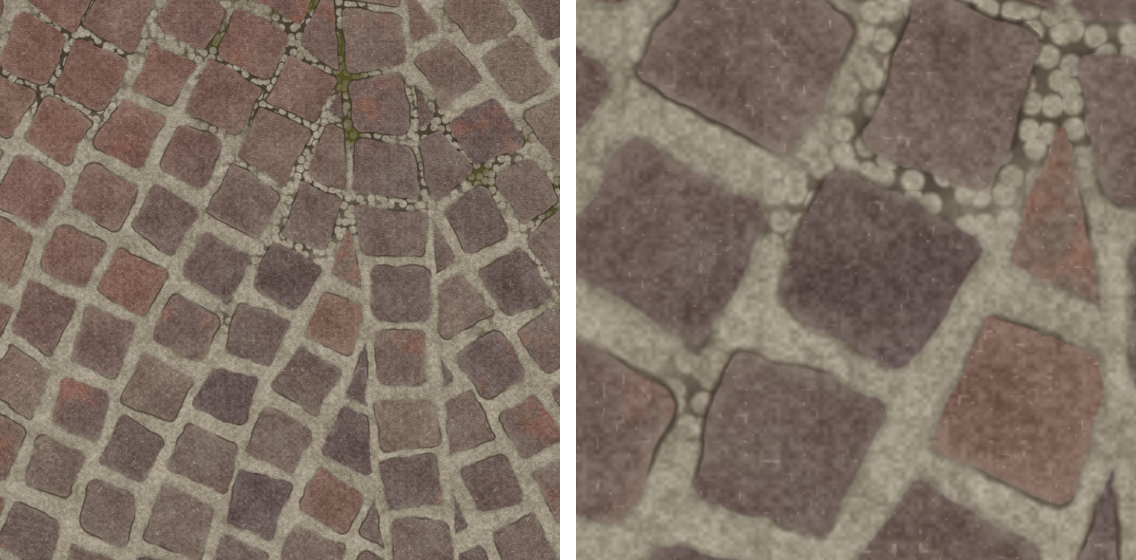
Left: the whole. Right: its middle third, enlarged.
Give the GLSL for this texture, as a WebGL 2 fragment shader.

```glsl
#version 300 es
precision highp float;
// Worn reddish cobblestones in slanted courses meeting a central column, set in sandy mortar
uniform vec2 u_resolution;
out vec4 fragColor;

float hash(vec2 p) {
  return fract(sin(dot(p, vec2(127.1, 311.7))) * 43758.5453);
}

float noise(vec2 p) {
  vec2 i = floor(p), f = fract(p);
  f = f * f * (3.0 - 2.0 * f);
  return mix(mix(hash(i), hash(i + vec2(1, 0)), f.x),
             mix(hash(i + vec2(0, 1)), hash(i + vec2(1, 1)), f.x), f.y);
}

float fbm(vec2 p) {
  float sum = 0.0, amp = 0.533;
  for (int i = 0; i < 4; i++) {
    sum += amp * noise(p);
    p = mat2(1.6, 1.2, -1.2, 1.6) * p + 7.3;
    amp *= 0.5;
  }
  return sum;
}

// Distance to the nearest pebble centre, in cells
float pebbles(vec2 p) {
  vec2 cell = floor(p);
  float nearest = 2.0;
  for (int y = -1; y <= 1; y++)
    for (int x = -1; x <= 1; x++) {
      vec2 c = cell + vec2(x, y);
      vec2 centre = c + 0.15 + 0.7 * vec2(hash(c), hash(c + 41.3));
      nearest = min(nearest, length(p - centre));
    }
  return nearest;
}

// Signed distance to one uneven, slightly turned stone in a unit cell
float stoneDistance(vec2 f, vec2 id, float grow) {
  f -= 0.5 + 0.05 * (vec2(hash(id + 3.1), hash(id + 5.7)) - 0.5);
  float turn = 0.2 * (hash(id + 9.2) - 0.5);
  f = mat2(cos(turn), sin(turn), -sin(turn), cos(turn)) * f;
  f *= 1.0 + 0.3 * (vec2(hash(id + 12.4), hash(id + 15.8)) - 0.5) * f.yx;
  vec2 halfSize = 0.395 + grow + 0.07 * (vec2(hash(id + 18.5), hash(id + 21.6)) - 0.5);
  float radius = 0.05 + 0.09 * hash(id + 24.9);
  vec2 q = abs(f) - halfSize + radius;
  return length(max(q, 0.0)) + min(max(q.x, q.y), 0.0) - radius;
}

void main() {
  vec2 p = gl_FragCoord.xy / u_resolution.y;
  float worn = smoothstep(0.48, 0.76, fbm(p * 7.0 + 2.0) + 0.6 * (p.y - 0.62) - 0.1 * (p.x - 0.4));

  // Uneven stone outlines
  vec2 w = p + 0.018 * (vec2(noise(p * 8.0), noise(p * 8.0 + 31.0)) - 0.5)
             + 0.009 * (vec2(fbm(p * 38.0), fbm(p * 38.0 + 17.0)) - 0.5);

  // Column in the middle, mirrored slanted courses on both sides
  float across = w.x - (0.75 - 0.085 * w.y);
  float away = abs(across);
  vec2 id, f;
  float d;
  if (away < 0.062) {
    vec2 g = vec2(across / 0.124 + 0.5, w.y / 0.113 + 0.3);
    id = floor(g) + 70.0;
    d = stoneDistance(fract(g), id, 0.02 + 0.02 * worn) * 0.115;
  } else {
    float side = across > 0.0 ? 40.0 : 0.0;
    float slant = 0.42;
    vec2 g = vec2(-away * sin(slant) + w.y * cos(slant) - 0.1 * away * w.y,
                  away * cos(slant) + w.y * sin(slant) + 0.09 * w.y * w.y);
    g /= vec2(0.122, 0.119);
    g.x += 0.8 * hash(vec2(floor(g.y), side + 2.0));
    id = floor(g) + side;
    d = stoneDistance(fract(g), id, 0.035 * worn) * 0.12;
    d = max(d, 0.070 - away);
  }
  float stone = 1.0 - smoothstep(-0.0015, 0.0015, d);

  // Fine grain shared by stone and mortar
  float grain = 0.6 * (noise(p * 390.0) - 0.5) + 0.6 * (noise(p * 190.0 + 9.0) - 0.5);
  float blotch = fbm(p * 22.0 + id * 3.7) - 0.5;

  // Stone colour: purple to brown, redder towards the upper left
  float tone = hash(id + 33.3);
  vec3 stoneColor = mix(vec3(0.395, 0.338, 0.325), vec3(0.480, 0.415, 0.365), tone);
  float corner = smoothstep(0.2, 0.95, p.y - 0.9 * p.x + 0.25);
  float red = clamp(corner * (0.35 + 0.8 * hash(id + 44.4)) + step(0.93, hash(id + 48.1)) * 0.7, 0.0, 1.0);
  stoneColor = mix(stoneColor, vec3(0.505, 0.375, 0.325), red * 0.85);
  float rust = smoothstep(0.58, 0.78, fbm(p * 15.0 + id * 5.1)) * step(0.6, hash(id + 52.6));
  stoneColor = mix(stoneColor, vec3(0.57, 0.38, 0.31), rust * 0.5);
  stoneColor += blotch * vec3(0.13, 0.14, 0.13) + grain * 0.14;
  stoneColor += 0.09 * smoothstep(0.83, 0.97, noise(p * 260.0 + 5.0));
  float dusty = smoothstep(-0.012, 0.0, d) * smoothstep(0.45, 0.7, fbm(p * 30.0 + 4.0));
  stoneColor = mix(stoneColor, vec3(0.56, 0.51, 0.45), dusty * 0.45);

  // Mortar: sandy, broken into pebbles with dark gaps and moss where worn
  vec3 mortar = vec3(0.605, 0.570, 0.500) + grain * 0.17 + (fbm(p * 32.0) - 0.5) * 0.16;
  float gap = smoothstep(0.36, 0.64, pebbles(p * 72.0)) * worn;
  float moss = smoothstep(0.56, 0.72, fbm(p * 13.0 + 60.0)) * worn;
  vec3 dirt = mix(vec3(0.25, 0.21, 0.17), vec3(0.29, 0.28, 0.12), moss);
  mortar = mix(mortar, dirt, clamp(gap + moss * 0.7, 0.0, 1.0) * 0.9);

  // Thin broken shadow line beside the stones
  float shadow = smoothstep(0.005, 0.0, d) * smoothstep(0.42, 0.68, fbm(p * 17.0 + 80.0) + 0.1 * worn);
  mortar = mix(mortar, vec3(0.27, 0.22, 0.18), shadow * 0.8);
  mortar *= 1.0 - 0.12 * smoothstep(0.006, 0.0, d);

  fragColor = vec4(mix(mortar, stoneColor, stone), 1.0);
}
```
